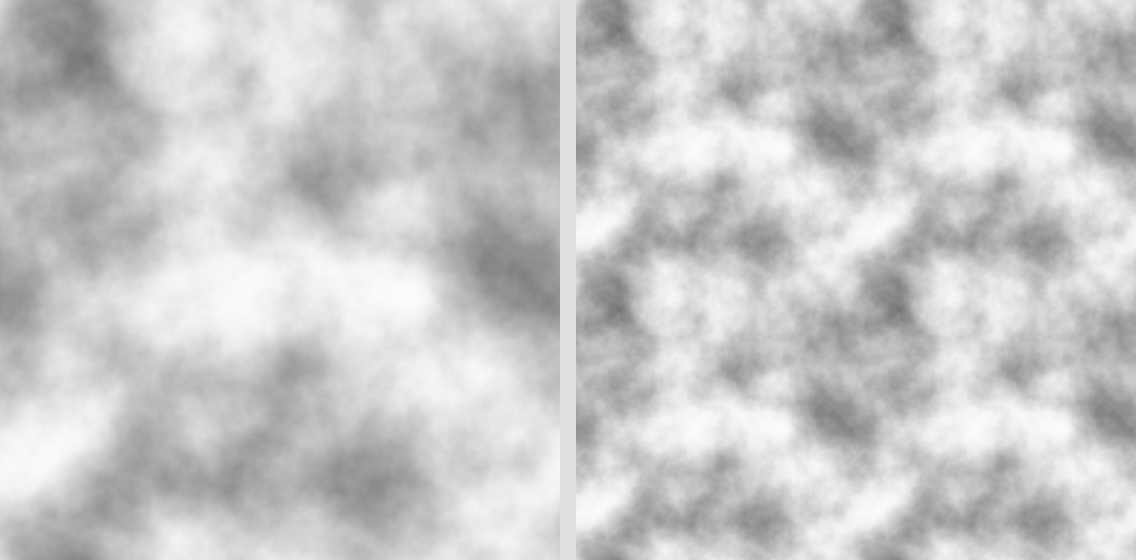
Left, the tile; right, the same tile 2 across and 2 down.
Reproduce this texture procedurally as a Shadertoy shader.

```glsl
// Soft grey cloud cover that tiles in both directions.
// Octaves of wrapping gradient noise ride on one broad swell of light,
// and a smooth ceiling flattens the brightest parts into hazy white.

const float TAU = 6.283185;
const int OCTAVES = 7;
const float BASE_PERIOD = 3.0;
const float GAIN = 0.5;
const float MEAN_GREY = 0.795;
const float CLOUD_CONTRAST = 0.5;
const float WHITE_CEILING = 0.99;
const float CEILING_SHARPNESS = 18.0;

// Integer hash of a lattice cell and a seed, from 0 to 1
float hash(vec2 cell, uint seed) {
    uint h = uint(cell.x) * 1597u + uint(cell.y) * 51749u + seed * 7919u;
    h = (h ^ (h >> 15)) * 739982445u;
    h = (h ^ (h >> 12)) * 695872825u;
    h ^= h >> 15;
    return float(h & 65535u) / 65536.0;
}

// Slope at one lattice corner, projected on the offset from that corner
float cornerSlope(vec2 cell, vec2 offset, float period, uint seed) {
    float angle = TAU * hash(mod(cell, period), seed);
    return dot(vec2(cos(angle), sin(angle)), offset);
}

// Gradient noise that repeats after a whole number of cells
float gradientNoise(vec2 p, float period, uint seed) {
    vec2 cell = floor(p);
    vec2 f = p - cell;
    vec2 blend = f * f * f * (f * (f * 6.0 - 15.0) + 10.0);
    vec2 right = vec2(1.0, 0.0);
    vec2 up = vec2(0.0, 1.0);
    float a = cornerSlope(cell, f, period, seed);
    float b = cornerSlope(cell + right, f - right, period, seed);
    float c = cornerSlope(cell + up, f - up, period, seed);
    float d = cornerSlope(cell + 1.0, f - 1.0, period, seed);
    return mix(mix(a, b, blend.x), mix(c, d, blend.x), blend.y);
}

// Sum of octaves, each shifted so that their lattices do not line up
float cloudNoise(vec2 uv, float period, float gain, uint seed) {
    float sum = 0.0;
    float amplitude = 1.0;
    for (int i = 0; i < OCTAVES; i++) {
        vec2 shift = fract(float(i) * vec2(0.618, 0.414));
        sum += amplitude * gradientNoise(uv * period + shift, period, seed + uint(i));
        period *= 2.0;
        amplitude *= gain;
    }
    return sum;
}

// One broad bright area around a centre, periodic over the canvas
float swell(vec2 uv, vec2 center, vec2 strength) {
    return dot(strength, cos(TAU * (uv - center)));
}

// Rounds values off smoothly below an upper limit
float softCeiling(float value, float limit, float sharpness) {
    return limit - log(1.0 + exp(sharpness * (limit - value))) / sharpness;
}

void mainImage(out vec4 fragColor, in vec2 fragCoord) {
    vec2 uv = fragCoord / iResolution.xy;

    // Broad light and layered clouds
    float grey = MEAN_GREY;
    grey += swell(uv, vec2(0.5, 0.27), vec2(0.05, 0.07));
    grey += CLOUD_CONTRAST * cloudNoise(uv, BASE_PERIOD, GAIN, 11u);

    // Hazy white where the cover is thickest
    grey = softCeiling(grey, WHITE_CEILING, CEILING_SHARPNESS);
    fragColor = vec4(vec3(grey), 1.0);
}
```
